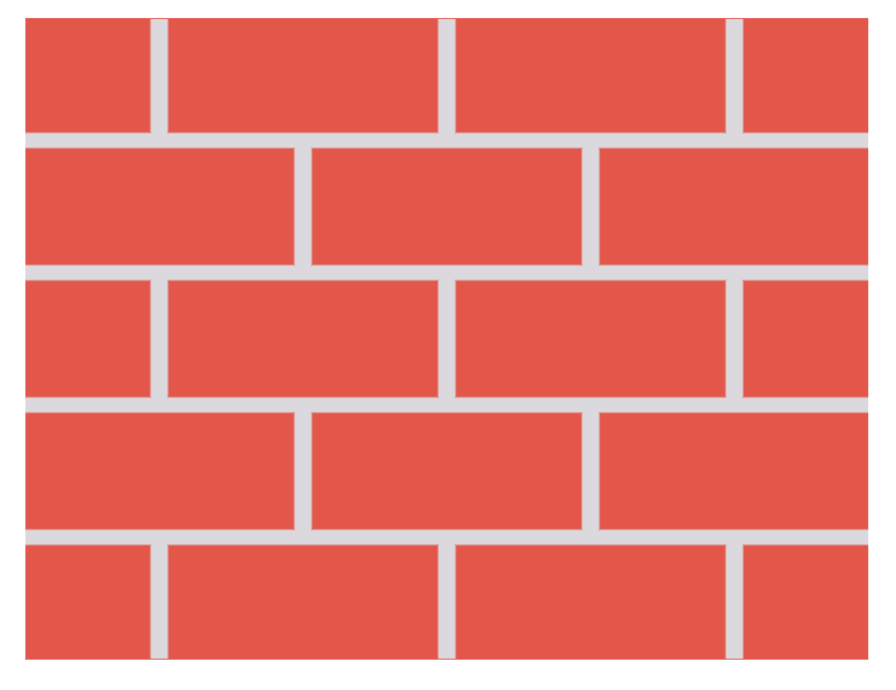
A WebGL 2 fragment shader for this pattern:

```glsl
#version 300 es
precision highp float;

// Lengths are fractions of the canvas height
#define WALL_CENTER vec2(-0.0017, 0.0089)
#define WALL_HALF vec2(0.6108, 0.4649)
#define BRICK_PITCH vec2(0.4168, 0.1917)
#define JOINT_WIDTH vec2(0.0254, 0.0222)
#define RIM 0.0014
#define SOFTNESS 0.0024
#define BRICK_COLOR vec3(0.885, 0.340, 0.285)
#define MORTAR_COLOR vec3(0.860, 0.850, 0.870)
#define PAPER_COLOR vec3(1.0)

uniform vec2 u_resolution;
out vec4 fragColor;

// Coverage of the region where the signed distance is negative
float coverage(float dist, float softness) {
    return 1.0 - smoothstep(-softness, softness, dist);
}

// Signed distance to the mortar of a running bond, centred on a joint
float mortarDistance(vec2 p) {
    float course = floor(p.y / BRICK_PITCH.y + 0.5);
    float shift = 0.5 * mod(course, 2.0);
    float column = fract(p.x / BRICK_PITCH.x + shift + 0.5) - 0.5;
    float row = fract(p.y / BRICK_PITCH.y) - 0.5;
    vec2 toJoint = abs(vec2(column, row)) * BRICK_PITCH - 0.5 * JOINT_WIDTH;
    return min(toJoint.x, toJoint.y);
}

void main() {
    vec2 p = (gl_FragCoord.xy - 0.5 * u_resolution) / u_resolution.y - WALL_CENTER;
    float pixel = 1.0 / u_resolution.y;

    // Joints stop just short of the top and bottom, leaving a thin brick rim
    float mortar = coverage(mortarDistance(p), max(SOFTNESS, 0.75 * pixel));
    mortar *= coverage(abs(p.y) - WALL_HALF.y + RIM, 0.75 * pixel);

    // Wall panel on plain paper
    vec2 outside = abs(p) - WALL_HALF;
    float wall = coverage(max(outside.x, outside.y), 0.75 * pixel);

    vec3 color = mix(BRICK_COLOR, MORTAR_COLOR, mortar);
    fragColor = vec4(mix(PAPER_COLOR, color, wall), 1.0);
}
```
